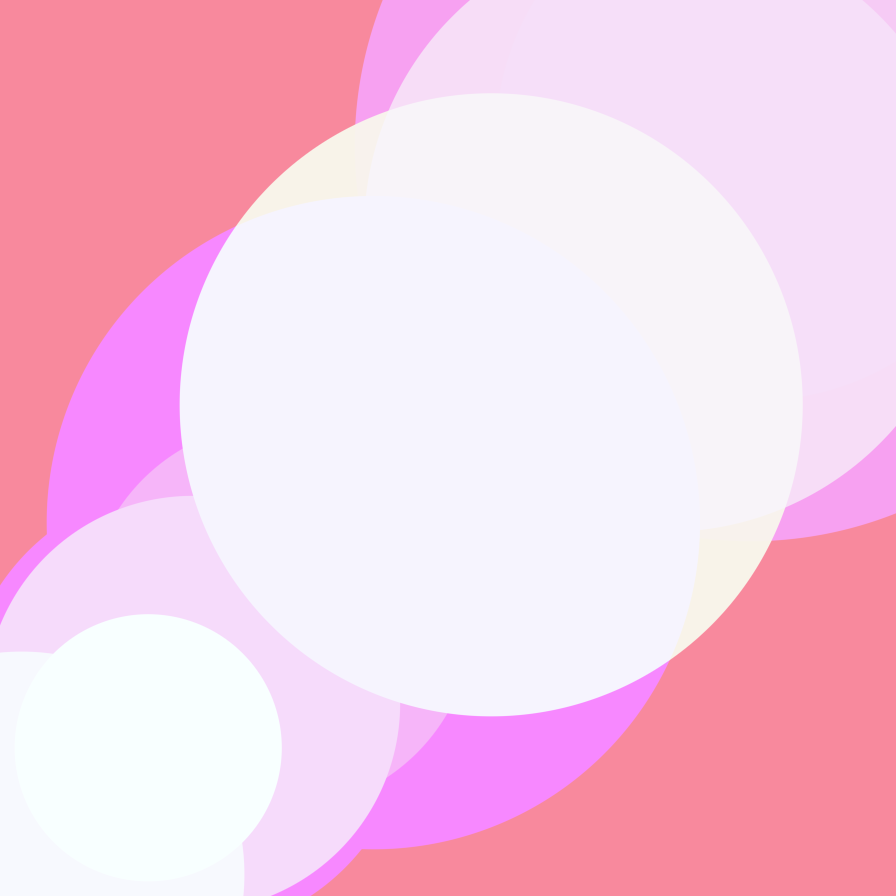
This background is drawn by a Shadertoy shader. Its source:

```glsl
// Overlapping pastel discs strung along the rising diagonal of a coral field.
// Every disc is a distance function centred at (t, t); a large veil disc
// shows paler tints of the discs lying beneath it.

const vec3 CORAL    = vec3(0.973, 0.537, 0.616);
const vec3 MAGENTA  = vec3(0.970, 0.535, 1.000);
const vec3 ORCHID   = vec3(0.970, 0.630, 0.945);
const vec3 PINK     = vec3(0.963, 0.710, 0.975);
const vec3 ROSE     = vec3(0.965, 0.795, 0.960);
const vec3 BLUSH    = vec3(0.967, 0.868, 0.968);
const vec3 PALE     = vec3(0.965, 0.875, 0.975);
const vec3 LILAC    = vec3(0.965, 0.858, 0.985);
const vec3 MIST     = vec3(0.970, 0.975, 0.995);
const vec3 ICE      = vec3(0.973, 1.000, 1.000);
const vec3 CREAM    = vec3(0.973, 0.953, 0.914);
const vec3 IVORY    = vec3(0.973, 0.950, 0.928);
const vec3 PEARL    = vec3(0.973, 0.957, 0.976);
const vec3 LAVENDER = vec3(0.965, 0.957, 0.997);

// Smooth coverage of a disc centred on the diagonal
float disc(vec2 p, float t, float radius, float pixel) {
    float d = length(p - vec2(t)) - radius;
    return 1.0 - smoothstep(-0.7 * pixel, 0.7 * pixel, d);
}

void mainImage(out vec4 fragColor, in vec2 fragCoord) {
    float side = min(iResolution.x, iResolution.y);
    float pixel = 1.0 / side;
    vec2 p = (fragCoord - 0.5 * iResolution.xy) / side + 0.5;

    // Coverage shared by the open field and the veil
    float orchid = disc(p, 0.8370, 0.4411, pixel);
    float blush = disc(p, 0.7435, 0.3372, pixel);
    float magenta = disc(p, 0.4167, 0.3646, pixel);

    // Upper right group
    float corner = disc(p, 0.8464, 0.2930, pixel);
    vec3 color = mix(CORAL, ORCHID, orchid);
    color = mix(color, ROSE, corner);
    color = mix(color, mix(BLUSH, PALE, corner), blush);

    // Lower left group
    color = mix(color, MAGENTA, magenta);
    color = mix(color, MAGENTA, disc(p, 0.2083, 0.2500, pixel));
    color = mix(color, PINK, disc(p, 0.3125, 0.2161, pixel));
    color = mix(color, LILAC, disc(p, 0.2148, 0.2318, pixel));
    color = mix(color, MIST, disc(p, 0.0241, 0.2487, pixel));
    color = mix(color, ICE, disc(p, 0.1654, 0.1491, pixel));

    // Central veil, tinted by what lies below
    vec3 veil = mix(CREAM, IVORY, orchid);
    veil = mix(veil, PEARL, blush);
    veil = mix(veil, LAVENDER, magenta);
    color = mix(color, veil, disc(p, 0.5482, 0.3477, pixel));

    fragColor = vec4(color, 1.0);
}
```
